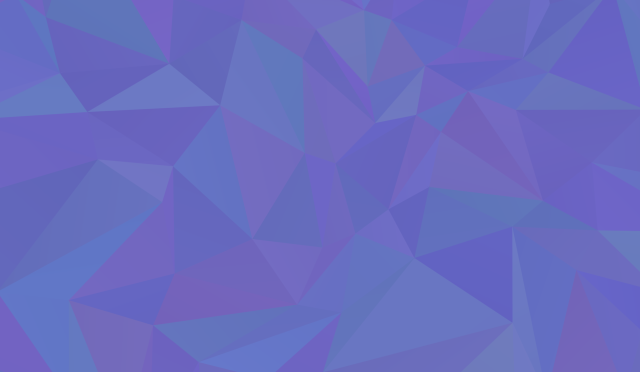
Reproduce this background procedurally as a WebGL 2 fragment shader.

```glsl
#version 300 es
precision highp float;

uniform vec2 u_resolution;
out vec4 fragColor;

vec3 hash3(vec2 id) {
    vec3 q = fract(id.xyx * vec3(0.1031, 0.1030, 0.0973));
    q += dot(q, q.yxz + 33.33);
    return fract((q.xxy + q.yzz) * q.zyx);
}

float cross2(vec2 a, vec2 b) {
    return a.x * b.y - a.y * b.x;
}

// Jittered lattice point, with sines that crowd and spread the mesh
vec2 meshVertex(vec2 id) {
    vec2 v = id + 0.5 + 0.88 * (hash3(id).xy - 0.5);
    return v + 0.35 * sin(0.9 * v + vec2(1.0, 4.0))
             + 0.22 * sin(1.1 * v.yx + vec2(2.5, 0.6));
}

// Signed distance to the line a-b, positive on its left
float edgeDistance(vec2 p, vec2 a, vec2 b) {
    return cross2(b - a, p - a) / length(b - a);
}

float triangleDistance(vec2 p, vec2 a, vec2 b, vec2 c) {
    return min(edgeDistance(p, a, b), min(edgeDistance(p, b, c), edgeDistance(p, c, a)));
}

// Violet to teal tint with a faint slope across the facet
vec3 facetColor(vec2 key, vec2 offset) {
    vec3 h = hash3(key + 71.0);
    vec3 slope = hash3(key + 139.0) - 0.5;
    float teal = h.y * h.y;
    vec3 tint = vec3(0.385 + 0.075 * h.x - 0.025 * teal,
                     0.388 + 0.1 * teal,
                     0.74 + 0.05 * h.z - 0.03 * abs(h.x - 0.5));
    return tint + 0.02 * dot(slope.xy, offset);
}

// Adds one facet, weighted by its smoothed coverage
void addFacet(inout vec4 sum, vec2 p, vec2 a, vec2 b, vec2 c, vec2 key, float blur) {
    float cover = smoothstep(-blur, blur, triangleDistance(p, a, b, c));
    if (cover > 0.0) {
        sum += cover * vec4(facetColor(key, p - (a + b + c) / 3.0), 1.0);
    }
}

void main() {
    float cellSize = 0.195;
    vec2 p = gl_FragCoord.xy / u_resolution.y / cellSize;
    p = mat2(0.88, 0.475, -0.475, 0.88) * p + vec2(13.0, 7.0);
    float blur = 0.7 / (cellSize * u_resolution.y);

    vec4 sum = 0.001 * vec4(0.415, 0.42, 0.765, 1.0);
    for (int j = -3; j <= 1; j++) {
        for (int i = -3; i <= 1; i++) {
            vec2 id = floor(p) + vec2(i, j);
            vec2 a = meshVertex(id);
            vec2 b = meshVertex(id + vec2(1.0, 0.0));
            vec2 c = meshVertex(id + vec2(1.0, 1.0));
            vec2 d = meshVertex(id + vec2(0.0, 1.0));

            // Split the quad on a valid diagonal, at random if both are sound
            float splitAC = min(cross2(b - a, c - a), cross2(c - a, d - a));
            float splitBD = min(cross2(b - a, d - a), cross2(c - b, d - b));
            float choice = 0.02 * (hash3(id + 29.0).z - 0.5);
            vec2 key = id * vec2(2.0, 1.0);
            if (min(splitAC, 0.2) + choice > min(splitBD, 0.2)) {
                addFacet(sum, p, a, b, c, key, blur);
                addFacet(sum, p, a, c, d, key + vec2(1.0, 0.0), blur);
            } else {
                addFacet(sum, p, a, b, d, key, blur);
                addFacet(sum, p, b, c, d, key + vec2(1.0, 0.0), blur);
            }
        }
    }
    fragColor = vec4(sum.rgb / sum.a, 1.0);
}
```
